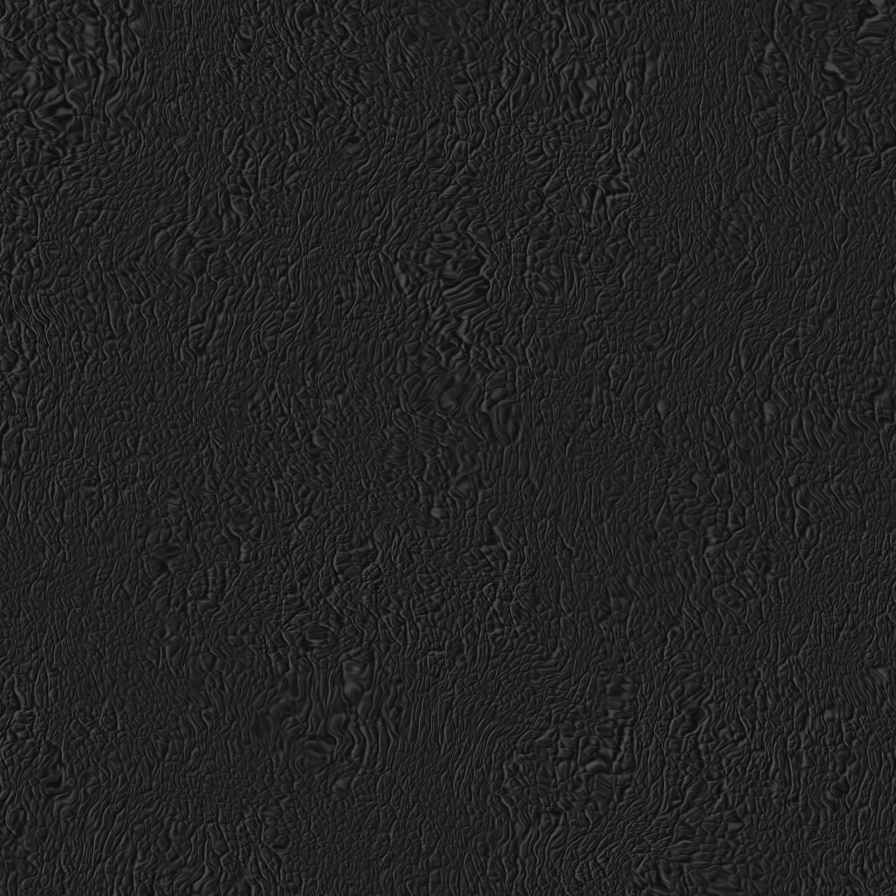
Give the GLSL for this texture, as a WebGL 2 fragment shader.

```glsl
#version 300 es
precision highp float;
// Black leather: fine pebbled grain with broken, mostly upright creases, lit from the upper left.

uniform vec2 u_resolution;
out vec4 outColor;

const vec3 BASE_COLOR = vec3(0.128);
const vec2 CREASE_CELLS = vec2(60.0, 28.0);   // cells across the canvas
const vec2 PEBBLE_CELLS = vec2(122.0, 92.0);
const vec2 PORE_CELLS = vec2(190.0, 155.0);
const float CREASE_DEPTH = 0.62;
const float PEBBLE_DEPTH = 0.50;
const float PORE_DEPTH = 0.18;
const float CREASE_WIDTH = 0.26;
const float PEBBLE_WIDTH = 0.52;
const float PORE_WIDTH = 0.60;
const vec2 LIGHT_DIR = vec2(-0.90, 0.44);
const float RELIEF_STEP = 0.001;              // canvas units
const float RELIEF_GAIN = 1.7;
const float TONE_RANGE = 0.9;
const int SAMPLES = 2;                        // per pixel side

vec2 hash2(vec2 p) {
    vec3 q = fract(p.xyx * vec3(0.1031, 0.1030, 0.0973));
    q += dot(q, q.yzx + 33.33);
    return fract((q.xx + q.yz) * q.zy);
}

// Smooth value noise with two independent channels, 0 to 1.
vec2 noise2(vec2 p) {
    vec2 i = floor(p);
    vec2 f = fract(p);
    f = f * f * (3.0 - 2.0 * f);
    vec2 low = mix(hash2(i), hash2(i + vec2(1.0, 0.0)), f.x);
    vec2 high = mix(hash2(i + vec2(0.0, 1.0)), hash2(i + 1.0), f.x);
    return mix(low, high, f.y);
}

// Gap between the two nearest cell points: zero along cell borders.
float cellBorder(vec2 p) {
    vec2 cell = floor(p);
    vec2 f = fract(p);
    float nearest = 8.0;
    float second = 8.0;
    for (int y = -1; y <= 1; y++) {
        for (int x = -1; x <= 1; x++) {
            vec2 offset = vec2(x, y);
            vec2 d = offset + hash2(cell + offset) - f;
            float dist = dot(d, d);
            second = min(second, max(nearest, dist));
            nearest = min(nearest, dist);
        }
    }
    return sqrt(second) - sqrt(nearest);
}

// Bends the grain so that creases wander and lean.
vec2 warp(vec2 p) {
    vec2 broad = noise2(p * 7.0 + 3.0) - 0.5;
    vec2 middle = noise2(p * 24.0 + 17.0) - 0.5;
    vec2 fine = noise2(p * 75.0 + 41.0) - 0.5;
    return p + broad * vec2(0.070, 0.045) + middle * 0.018 + fine * 0.007;
}

float leatherHeight(vec2 p, float creaseAmount) {
    float crease = smoothstep(0.0, CREASE_WIDTH, cellBorder(p * CREASE_CELLS + 11.0));
    float pebble = smoothstep(0.0, PEBBLE_WIDTH, cellBorder(p * PEBBLE_CELLS + 57.0));
    float pore = smoothstep(0.0, PORE_WIDTH, cellBorder(p * PORE_CELLS + 93.0));
    return crease * CREASE_DEPTH * creaseAmount + pebble * PEBBLE_DEPTH + pore * PORE_DEPTH;
}

float leatherTone(vec2 p) {
    vec2 grain = warp(p);
    // Creases fade in and out; broad patches are rougher or smoother.
    float creaseAmount = smoothstep(0.15, 0.75, noise2(p * vec2(46.0, 26.0) + 71.0).x) * 1.3;
    float roughness = mix(0.72, 1.28, noise2(p * 6.0 + 29.0).y);

    vec2 stepToLight = LIGHT_DIR * RELIEF_STEP;
    float slope = leatherHeight(grain - stepToLight, creaseAmount)
                - leatherHeight(grain + stepToLight, creaseAmount);
    return exp(TONE_RANGE * tanh(RELIEF_GAIN * roughness * slope));
}

void main() {
    float canvasSize = min(u_resolution.x, u_resolution.y);
    float tone = 0.0;
    for (int y = 0; y < SAMPLES; y++) {
        for (int x = 0; x < SAMPLES; x++) {
            vec2 jitter = (vec2(x, y) + 0.5) / float(SAMPLES) - 0.5;
            tone += leatherTone((gl_FragCoord.xy + jitter) / canvasSize);
        }
    }
    tone /= float(SAMPLES * SAMPLES);
    outColor = vec4(BASE_COLOR * tone, 1.0);
}
```
